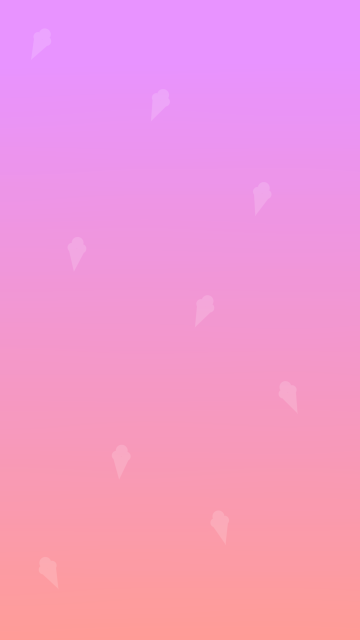
This background is drawn by a Shadertoy shader. Its source:

```glsl
#define TOP_COLOR vec3(0.910, 0.575, 1.000)
#define BOTTOM_COLOR vec3(1.000, 0.613, 0.590)
#define FLAT_TOP 0.095
#define STREAK_SCALE vec2(2.5, 45.0)
#define STREAK_SHIFT 0.018
#define CONE_COUNT 9
#define CONE_HEIGHT 0.097
#define CONE_OPACITY 0.16
#define MAX_TILT 0.52
#define SEED 3.7

float hash(vec2 p) {
    return fract(sin(dot(p, vec2(127.1, 311.7))) * 43758.5453);
}

float valueNoise(vec2 p) {
    vec2 cell = floor(p);
    vec2 f = fract(p);
    f = f * f * (3.0 - 2.0 * f);
    float low = mix(hash(cell), hash(cell + vec2(1.0, 0.0)), f.x);
    float high = mix(hash(cell + vec2(0.0, 1.0)), hash(cell + vec2(1.0, 1.0)), f.x);
    return mix(low, high, f.y);
}

mat2 rotation(float angle) {
    float c = cos(angle), s = sin(angle);
    return mat2(c, s, -s, c);
}

// Signed distance to an ice cream cone of height 1, tip at the origin
float iceCream(vec2 p) {
    p.x = abs(p.x);
    vec2 rim = vec2(0.25, 0.67);
    float wafer = max(dot(p, normalize(vec2(rim.y, -rim.x))), p.y - rim.y);
    float sideScoop = length(p - vec2(0.135, 0.68)) - 0.135;
    float topScoop = length(p - vec2(0.0, 0.83)) - 0.17;
    return min(wafer, min(sideScoop, topScoop));
}

void mainImage(out vec4 fragColor, in vec2 fragCoord) {
    vec2 uv = fragCoord / iResolution.xy;
    vec2 p = fragCoord / iResolution.x;
    float aspect = iResolution.y / iResolution.x;
    float pixel = 1.0 / iResolution.x;

    // Vertical gradient with faint horizontal streaks
    float streak = (valueNoise(uv * STREAK_SCALE) - 0.5) * STREAK_SHIFT;
    float t = clamp((1.0 - uv.y - FLAT_TOP) / (1.0 - FLAT_TOP) + streak, 0.0, 1.0);
    vec3 color = mix(TOP_COLOR, BOTTOM_COLOR, t);

    // Scattered cones: one per row, golden ratio steps across, jittered
    float dist = 1e3;
    for (int i = 0; i < CONE_COUNT; i++) {
        float row = float(i);
        vec2 jitter = vec2(hash(vec2(row, SEED)), hash(vec2(row, SEED + 1.0))) - 0.5;
        float across = mix(0.12, 0.88, fract(row * 0.618 + 0.06)) + 0.08 * jitter.x;
        float up = mix(0.08, 0.92, row / float(CONE_COUNT - 1)) + 0.06 * jitter.y;
        float tilt = (2.0 * hash(vec2(row, SEED + 2.0)) - 1.0) * MAX_TILT;
        vec2 local = rotation(tilt) * (p - vec2(across, up * aspect)) / CONE_HEIGHT;
        dist = min(dist, iceCream(local + vec2(0.0, 0.5)) * CONE_HEIGHT);
    }
    float cover = 1.0 - smoothstep(-0.7 * pixel, 0.7 * pixel, dist);
    color = mix(color, vec3(1.0), cover * CONE_OPACITY);

    fragColor = vec4(color, 1.0);
}
```
